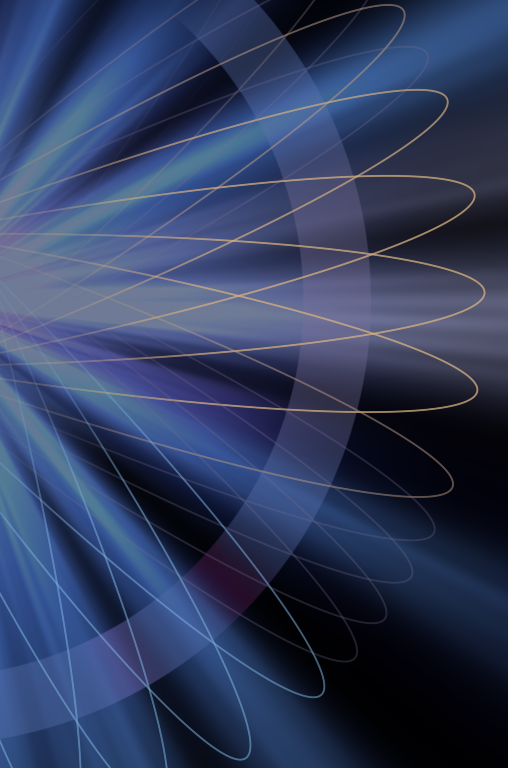
This background is drawn by a WebGL 1 fragment shader. Its source:

```glsl
precision highp float;
// Light beams fan out from a hub beyond the left edge, under a pale ring and
// a rosette of thin ellipses. Beams are bell curves over the angle at the hub,
// streaked with noise; the rosette is one ellipse rotated in equal steps.

uniform vec2 u_resolution;

// Lengths are fractions of the canvas height; angles are degrees clockwise.
const vec2 HUB = vec2(-0.096, 0.609);
const vec2 PETAL_RADII = vec2(0.727, 0.086);
const float PETAL_STEP = 5.08;
const float PETAL_TILT = -0.8;
const float LINE_HALF_WIDTH = 0.0011;
const float LINE_OPACITY = 0.74;
const float RING_INNER = 0.491;
const float RING_OUTER = 0.579;

const vec3 NIGHT = vec3(0.006, 0.007, 0.045);
const vec3 NAVY = vec3(0.03, 0.065, 0.18);
const vec3 BLUE = vec3(0.22, 0.36, 0.54);
const vec3 GREY = vec3(0.37, 0.38, 0.45);
const vec3 PURPLE = vec3(0.14, 0.09, 0.20);
const vec3 MAGENTA = vec3(0.20, 0.03, 0.16);
const vec3 HAZE = vec3(0.29, 0.34, 0.42);
const vec3 RING_MAUVE = vec3(0.47, 0.44, 0.60);
const vec3 RING_BLUE = vec3(0.36, 0.46, 0.70);
const vec3 GOLD = vec3(0.84, 0.69, 0.50);
const vec3 MAUVE = vec3(0.46, 0.42, 0.56);
const vec3 ICE = vec3(0.48, 0.68, 0.86);

float hash(vec2 p) {
  return fract(sin(dot(p, vec2(41.3, 289.1))) * 4371.5);
}

float noise(vec2 p) {
  vec2 i = floor(p);
  vec2 f = fract(p);
  f = f * f * (3.0 - 2.0 * f);
  return mix(mix(hash(i), hash(i + vec2(1.0, 0.0)), f.x),
             mix(hash(i + vec2(0.0, 1.0)), hash(i + vec2(1.0, 1.0)), f.x), f.y);
}

// Bell curve of the given width around a centre
float bell(float x, float centre, float width) {
  float t = (x - centre) / width;
  return exp(-t * t);
}

float ellipseDistance(vec2 p, vec2 radii) {
  float k = length(p / radii);
  return k * (k - 1.0) / max(length(p / (radii * radii)), 0.001);
}

vec3 beams(float angle, float r) {
  float streak = 0.65 * noise(vec2(angle * 0.3, r * 2.0))
               + 0.35 * noise(vec2(angle * 0.8 + 40.0, r * 3.0));
  float near = 1.0 - smoothstep(0.3, 0.65, r);

  // Blue shafts above and below
  float blue = 0.55 * bell(angle, -68.0, 5.0)
             + 0.80 * bell(angle, -49.0, 7.0) * (0.3 + 0.7 * near)
             + 0.95 * bell(angle, -26.0, 6.0)
             + 0.75 * bell(angle, 28.5, 4.2)
             + 1.00 * bell(angle, 51.0, 4.8)
             + 0.95 * bell(angle, 67.0, 6.5)
             + 0.85 * bell(angle, 82.0, 8.0);
  blue *= 1.0 - 0.3 * smoothstep(0.55, 0.95, r);

  // Grey light along the middle, purple shade beside it
  float grey = 0.95 * bell(angle, 2.5, 7.0) + 0.55 * bell(angle, -13.0, 6.0);
  float purple = bell(angle, 18.5, 7.0) * (1.0 - smoothstep(0.38, 0.6, r))
               + 0.5 * bell(angle, -36.0, 5.0) * near;

  vec3 color = NIGHT + NAVY * (1.0 - smoothstep(0.3, 0.75, r));
  color += (BLUE * blue + GREY * grey) * (0.6 + 0.7 * streak);
  color += PURPLE * purple * (0.5 + 0.7 * streak);

  // Haze close to the hub, pink at its core
  color += HAZE * bell(r, 0.1, 0.26) * (0.4 + 0.6 * streak);
  color += MAGENTA * bell(r, 0.09, 0.06) * bell(angle, -25.0, 40.0);

  // Dark gaps between the shafts
  float shadow = 0.85 * bell(angle, 41.5, 4.5) + 0.5 * bell(angle, 14.0, 3.0)
               + 0.5 * bell(angle, 59.0, 2.5) + 0.6 * bell(angle, -36.5, 3.5)
               + 0.5 * bell(angle, -59.5, 3.0);
  color *= 1.0 - shadow * smoothstep(0.14, 0.36, r);
  color *= 1.0 - 0.5 * bell(angle, -8.0, 2.5) * smoothstep(0.3, 0.7, r);
  return min(color, vec3(0.43, 0.48, 0.59));
}

vec3 addRing(vec3 color, float angle, float r, float pixel) {
  float mask = smoothstep(RING_INNER - pixel, RING_INNER + pixel, r)
             * (1.0 - smoothstep(RING_OUTER - pixel, RING_OUTER + pixel, r))
             * smoothstep(-50.0, -42.0, angle);
  float gap = bell(angle, 44.0, 6.0);
  float warm = bell(angle, 43.0, 4.0) + 0.6 * bell(angle, 61.0, 4.0);
  vec3 tint = mix(RING_MAUVE, RING_BLUE, smoothstep(12.0, 30.0, abs(angle)));
  color = mix(color, tint, mask * 0.36 * (1.0 - 0.9 * gap));
  return color + MAGENTA * mask * warm * 0.6;
}

vec3 addPetals(vec3 color, vec2 p, float r, float pixel) {
  float fade = LINE_OPACITY * mix(0.25, 1.0, smoothstep(0.12, 0.42, r));
  for (int i = -14; i <= 15; i++) {
    float tilt = float(i) * PETAL_STEP + PETAL_TILT;
    float odd = mod(float(i), 2.0);
    float gold = (1.0 - odd) * (1.0 - smoothstep(13.0, 30.0, tilt))
               * smoothstep(-62.0, -14.0, tilt);
    float ice = odd * smoothstep(34.0, 46.0, tilt);
    float faint = 0.38 * smoothstep(17.0, 25.0, abs(tilt))
                * (1.0 - smoothstep(40.0, 48.0, abs(tilt)));

    float s = sin(radians(tilt));
    float c = cos(radians(tilt));
    vec2 q = vec2(c * p.x - s * p.y, s * p.x + c * p.y);
    float d = abs(ellipseDistance(q, PETAL_RADII));
    float line = 1.0 - smoothstep(LINE_HALF_WIDTH - 0.5 * pixel, LINE_HALF_WIDTH + 0.7 * pixel, d);
    vec3 ink = mix(mix(MAUVE, GOLD, gold), ICE, ice);
    color = mix(color, ink, line * fade * max(max(gold, ice * 0.75), faint));
  }
  return color;
}

void main() {
  float pixel = 1.0 / u_resolution.y;
  vec2 p = gl_FragCoord.xy * pixel - HUB;
  float r = length(p);
  float angle = degrees(atan(-p.y, p.x));
  vec3 color = beams(angle, r);
  color = addRing(color, angle, r, pixel);
  color = addPetals(color, p, r, pixel);
  gl_FragColor = vec4(color, 1.0);
}
```
